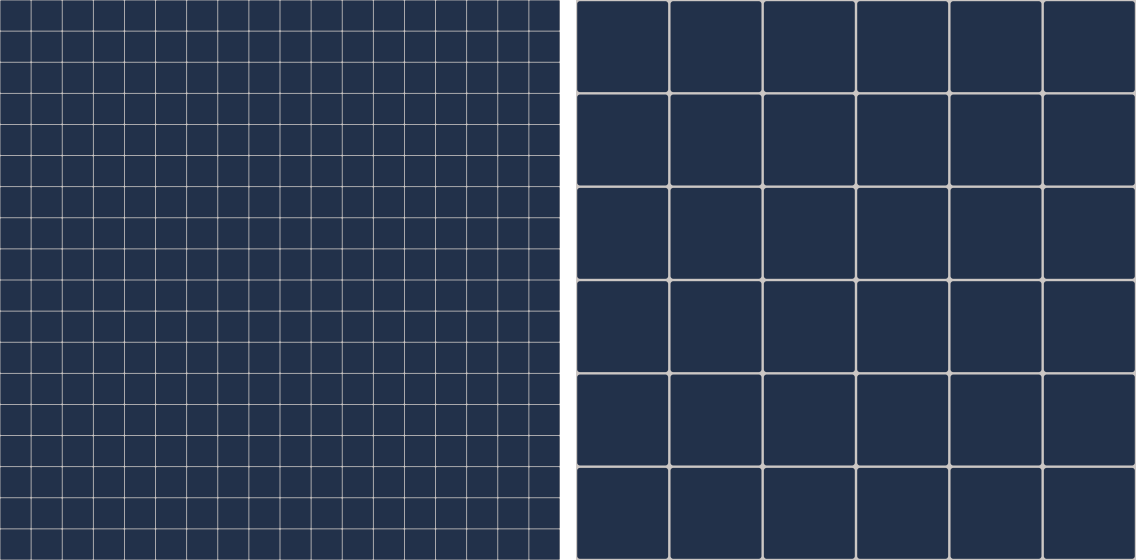
Left: the whole. Right: its middle third, enlarged.
A WebGL 2 fragment shader for this pattern:

```glsl
#version 300 es
precision highp float;

uniform vec2 u_resolution;
out vec4 fragColor;

const float REPEATS = 18.0;         // tiles across and down
const float GROUT_WIDTH = 0.0256;   // in tile units
const float CORNER_RADIUS = 0.03;   // in tile units
const int SAMPLES = 4;              // subsamples per axis
const vec3 TILE_COLOR = vec3(0.133, 0.194, 0.292);
const vec3 GROUT_COLOR = vec3(0.80, 0.78, 0.77);

float roundedBox(vec2 p, float halfSize, float radius) {
    vec2 q = abs(p) - halfSize + radius;
    return length(max(q, 0.0)) + min(max(q.x, q.y), 0.0) - radius;
}

// Grout coverage at a point in tile units, softened over one subsample
float groutMask(vec2 p, float softness) {
    vec2 local = fract(p) - 0.5;
    float d = roundedBox(local, 0.5 - 0.5 * GROUT_WIDTH, CORNER_RADIUS);
    return clamp(0.5 + d / softness, 0.0, 1.0);
}

void main() {
    vec2 tilesPerPixel = REPEATS / u_resolution;
    float softness = max(tilesPerPixel.x, tilesPerPixel.y) / float(SAMPLES);

    // Average a subsample grid, since grout can be thinner than a pixel
    float grout = 0.0;
    for (int y = 0; y < SAMPLES; y++) {
        for (int x = 0; x < SAMPLES; x++) {
            vec2 offset = (vec2(x, y) + 0.5) / float(SAMPLES) - 0.5;
            grout += groutMask((gl_FragCoord.xy + offset) * tilesPerPixel, softness);
        }
    }
    grout /= float(SAMPLES * SAMPLES);

    fragColor = vec4(mix(TILE_COLOR, GROUT_COLOR, grout), 1.0);
}
```
